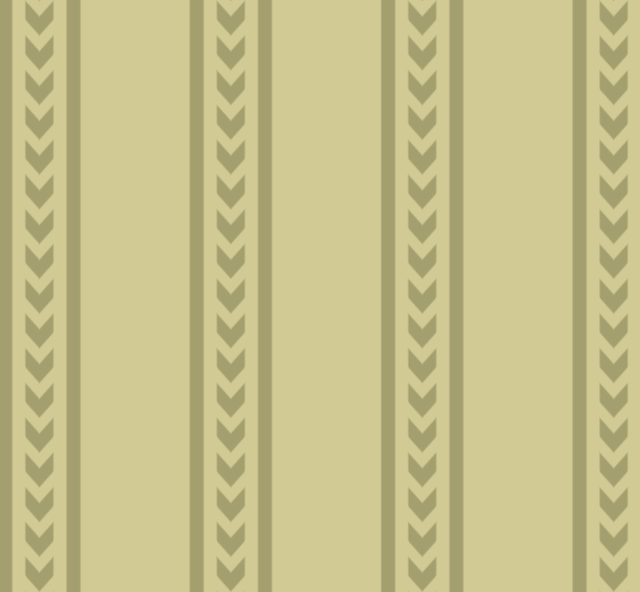
This pattern is drawn by a Shadertoy shader. Its source:

```glsl
// Olive wallpaper stripes: paired bars flanking columns of downward chevrons.
// All lengths are fractions of the canvas width.
#define COLUMN_PERIOD 0.2991
#define COLUMN_CENTER 0.0616
#define BAR_OFFSET 0.0533
#define BAR_HALF_WIDTH 0.0109
#define CHEVRON_PERIOD 0.0543
#define CHEVRON_HALF_WIDTH 0.0219
#define CHEVRON_THICKNESS 0.0297
#define CHEVRON_SLOPE 1.12
#define CHEVRON_TIP 0.0008
#define EDGE_SOFTNESS 0.0042
#define GROUND_COLOR vec3(0.82, 0.794, 0.58)
#define INK_COLOR vec3(0.645, 0.623, 0.436)

// Signed offset from the nearest multiple of the period.
float repeatCentered(float x, float period) {
    return x - period * floor(x / period + 0.5);
}

// Soft coverage of the region where the distance is negative.
float coverage(float dist) {
    float soft = max(EDGE_SOFTNESS, 1.5 / iResolution.x);
    return 1.0 - smoothstep(-0.5 * soft, 0.5 * soft, dist);
}

// Two vertical bars mirrored about the column axis.
float barPair(float axisDist) {
    return coverage(abs(axisDist - BAR_OFFSET) - BAR_HALF_WIDTH);
}

// Shearing before repeating turns level bands into stacked chevrons.
float chevrons(float axisDist, float y) {
    float sheared = y - CHEVRON_TIP - CHEVRON_SLOPE * axisDist - 0.5 * CHEVRON_THICKNESS;
    float band = abs(repeatCentered(sheared, CHEVRON_PERIOD)) - 0.5 * CHEVRON_THICKNESS;
    float bandDist = band * inversesqrt(1.0 + CHEVRON_SLOPE * CHEVRON_SLOPE);
    return coverage(bandDist) * coverage(axisDist - CHEVRON_HALF_WIDTH);
}

void mainImage(out vec4 fragColor, in vec2 fragCoord) {
    vec2 pos = fragCoord / iResolution.x;
    float axisDist = abs(repeatCentered(pos.x - COLUMN_CENTER, COLUMN_PERIOD));
    float ink = max(barPair(axisDist), chevrons(axisDist, pos.y));
    fragColor = vec4(mix(GROUND_COLOR, INK_COLOR, ink), 1.0);
}
```
